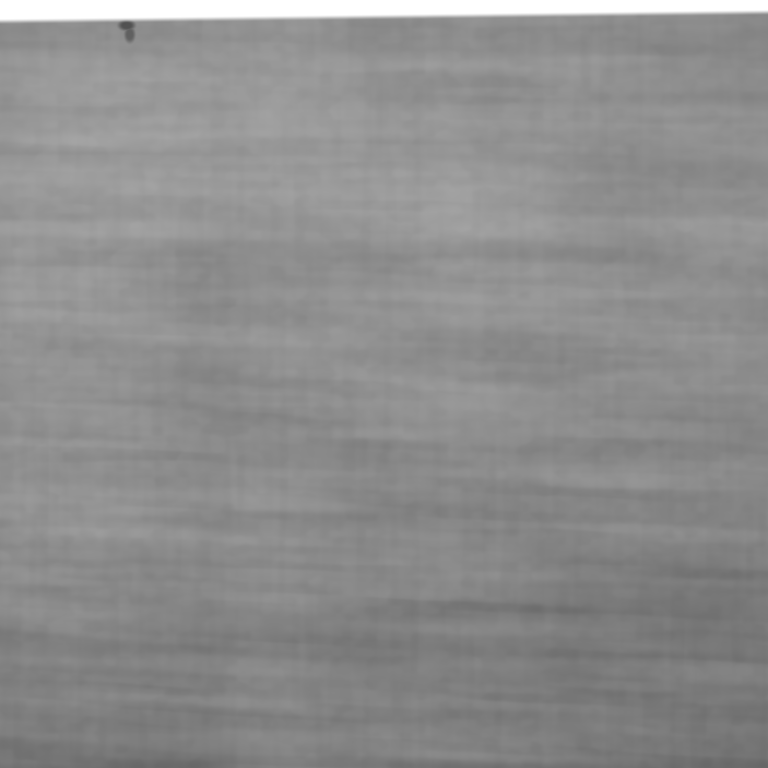
This texture is drawn by a WebGL 1 fragment shader. Its source:

```glsl
precision highp float;
// Grey woven cloth with soft horizontal streaks below a bright, slightly tilted top edge.
uniform vec2 u_resolution;

vec3 hash3(vec2 cell) {
  vec3 q = vec3(dot(cell, vec2(127.1, 311.7)), dot(cell, vec2(269.5, 183.3)), dot(cell, vec2(419.2, 371.9)));
  return fract(sin(q) * 43758.55);
}

// Smooth cellular noise: random cell tones blended by distance, centred on zero
float cellNoise(vec2 p) {
  vec2 base = floor(p);
  float toneSum = 0.0;
  float weightSum = 0.0;
  for (int j = -1; j <= 1; j++) {
    for (int i = -1; i <= 1; i++) {
      vec2 cell = base + vec2(float(i), float(j));
      vec3 h = hash3(cell);
      vec2 d = cell + 0.15 + 0.7 * h.xy - p;
      float weight = exp(-5.0 * dot(d, d));
      toneSum += weight * (h.z - 0.5);
      weightSum += weight;
    }
  }
  return toneSum / weightSum;
}

// Long thin streaks in three widths
float streaks(vec2 p) {
  return 0.042 * cellNoise(p * vec2(2.2, 20.0))
       + 0.052 * cellNoise(p * vec2(4.0, 46.0) + 17.0)
       + 0.036 * cellNoise(p * vec2(7.0, 95.0) + 41.0);
}

// Fine mottling, faint upright threads and broad uneven patches
float weave(vec2 p) {
  return 0.024 * cellNoise(p * vec2(65.0, 90.0) + 5.0)
       + 0.014 * cellNoise(p * vec2(110.0, 9.0) + 29.0)
       + 0.018 * cellNoise(p * vec2(13.0, 2.0) + 63.0)
       + 0.018 * cellNoise(p * vec2(4.0, 5.0) + 87.0);
}

float softBlot(vec2 p, vec2 radius) {
  return 1.0 - smoothstep(0.45, 1.3, length(p / radius));
}

void main() {
  vec2 uv = gl_FragCoord.xy / u_resolution;

  // Streaks sag to the right, more so near the bottom
  vec2 sagged = vec2(uv.x, uv.y + uv.x * mix(0.05, 0.008, uv.y));

  // Broad lighting: darker at the foot and towards the right
  float tone = mix(0.495, 0.588, smoothstep(-0.1, 0.72, uv.y));
  tone -= 0.022 * smoothstep(0.35, 1.0, uv.x);
  tone -= 0.02 * smoothstep(0.75, 1.0, uv.y);
  tone -= 0.04 * (1.0 - smoothstep(0.0, 0.018, uv.y));

  tone += streaks(sagged) * mix(1.15, 0.85, uv.y) + weave(uv);

  // Small dark speck with a tail, hanging from the edge
  float speck = max(softBlot(uv - vec2(0.165, 0.967), vec2(0.011, 0.007)),
                    0.75 * softBlot(uv - vec2(0.169, 0.955), vec2(0.007, 0.011)));
  tone = mix(tone, 0.28, 0.85 * speck);

  // Bright strip above the cloth
  float edge = uv.y - mix(0.971, 0.983, uv.x);
  tone = mix(tone, 1.0, smoothstep(-0.003, 0.005, edge));

  gl_FragColor = vec4(vec3(tone), 1.0);
}
```
